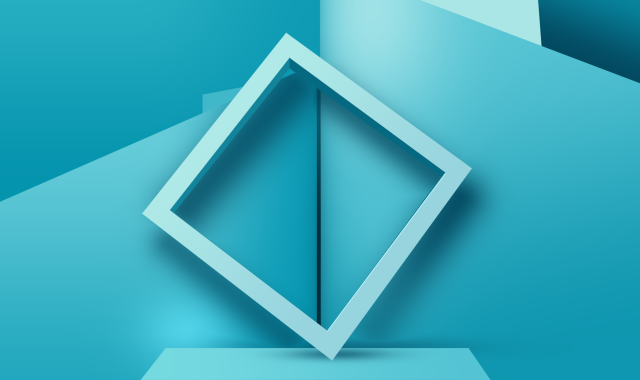
Write a WebGL 2 fragment shader that draws this background.

```glsl
#version 300 es
precision highp float;
// A pale square frame balanced on a podium before two folded teal walls.
// Half planes cut out the flat panels, soft segments cast the shadows,
// and Gaussian glows shade the walls. Lengths are in canvas heights.
uniform vec2 u_resolution;
out vec4 fragColor;

// Signed distance to the line a-b, positive on its left
float side(vec2 p, vec2 a, vec2 b) {
    vec2 d = normalize(b - a);
    return dot(p - a, vec2(-d.y, d.x));
}

// Inner distance of a convex quad with counterclockwise corners
float quad(vec2 p, vec2 a, vec2 b, vec2 c, vec2 d) {
    return min(min(side(p, a, b), side(p, b, c)), min(side(p, c, d), side(p, d, a)));
}

// Antialiased coverage of a positive distance
float fill(float d) {
    float aa = 0.7 / u_resolution.y;
    return smoothstep(-aa, aa, d);
}

float glow(vec2 p, vec2 center, vec2 radius) {
    vec2 q = (p - center) / radius;
    return exp(-dot(q, q));
}

// Blurred shadow of a bar from a to b
float barShadow(vec2 p, vec2 a, vec2 b, float width) {
    vec2 ab = b - a;
    float t = clamp(dot(p - a, ab) / dot(ab, ab), 0.0, 1.0);
    vec2 q = (p - a - t * ab) / width;
    return exp(-dot(q, q));
}

void main() {
    vec2 p = gl_FragCoord.xy / u_resolution.y;
    vec3 deep = vec3(0.01, 0.29, 0.38);
    vec3 teal = vec3(0.02, 0.58, 0.68);

    // Far backdrop and the small box behind the left wall
    vec3 color = mix(teal, vec3(0.15, 0.68, 0.76), smoothstep(0.5, 1.05, p.y));
    color = mix(color, teal, 0.7 * smoothstep(0.35, 0.85, p.x));
    float box = min(p.x - 0.533, -side(p, vec2(0.533, 0.751), vec2(0.639, 0.771)));
    color = mix(color, vec3(0.25, 0.72, 0.79), fill(box));

    // Left wall, darkening toward the fold
    float leftEdge = -side(p, vec2(0.0, 0.469), vec2(0.782, 0.811));
    vec3 leftWall = mix(vec3(0.12, 0.65, 0.74), vec3(0.4, 0.8, 0.85), smoothstep(-0.1, 0.7, p.y));
    leftWall = mix(leftWall, vec3(0.01, 0.59, 0.70), 0.9 * smoothstep(0.42, 0.84, p.x));
    leftWall += 0.15 * glow(p, vec2(0.5, 0.12), vec2(0.13, 0.1));
    color = mix(color, leftWall, fill(leftEdge));

    // Dark recess and pale panel behind the right wall
    float rightEdge = -side(p, vec2(1.106, 1.0), vec2(1.692, 0.778));
    vec3 recess = mix(deep, vec3(0.03, 0.52, 0.62), smoothstep(0.0, 0.22, -rightEdge));
    float panel = -side(p, vec2(1.425, 0.881), vec2(1.416, 1.0));
    recess = mix(recess, vec3(0.67, 0.9, 0.9), fill(-panel));

    // Right wall with a bright vertical sheen beside the fold
    float lift = smoothstep(-0.05, 0.9, p.y - 0.22 * (p.x - 1.0));
    vec3 rightWall = mix(vec3(0.06, 0.59, 0.69), vec3(0.34, 0.77, 0.83), lift);
    rightWall = mix(rightWall, vec3(0.68, 0.91, 0.92), 0.85 * glow(p, vec2(0.97, 0.98), vec2(0.2, 0.32)));
    rightWall = mix(rightWall, vec3(0.36, 0.79, 0.85), 0.6 * glow(p, vec2(1.0, 0.42), vec2(0.16, 0.25)));
    rightWall = mix(rightWall, teal, 0.45 * exp(-max(p.x - 0.842, 0.0) / 0.035));
    float rightSide = fill(p.x - 0.842);
    color = mix(color, mix(recess, rightWall, fill(rightEdge)), rightSide);

    // Shadows of the four bars, kept on the walls
    float shade = 0.8 * barShadow(p, vec2(0.77, 0.77), vec2(0.49, 0.455), 0.075);
    shade = max(shade, 0.75 * barShadow(p, vec2(0.86, 0.755), vec2(1.15, 0.54), 0.055));
    float fade = mix(0.45, 0.95, smoothstep(0.1, 0.5, p.y));
    shade = max(shade, fade * barShadow(p, vec2(1.21, 0.475), vec2(0.99, 0.14), 0.07));
    shade = max(shade, 0.6 * barShadow(p, vec2(0.45, 0.36), vec2(0.76, 0.11), 0.055));
    shade = max(shade, 0.55 * glow(p, vec2(0.92, 0.085), vec2(0.28, 0.025)));
    color = mix(color, deep, shade * mix(fill(leftEdge), fill(rightEdge), rightSide));

    // Dark crease along the fold
    float crease = 1.0 - smoothstep(0.003, 0.008, abs(p.x - 0.839));
    crease = max(crease, 0.3 * exp(-abs(p.x - 0.839) / 0.02));
    crease *= 1.0 - smoothstep(0.35, 0.86, p.y) * 0.6;
    color = mix(color, vec3(0.0, 0.12, 0.17), 0.9 * crease * fill(0.83 - p.y));

    // Podium top with a contact shadow
    float podium = quad(p, vec2(0.436, 0.084), vec2(0.370, 0.0), vec2(1.291, 0.0), vec2(1.233, 0.084));
    podium = max(podium, min(-p.y, 0.0) + min(podium, 0.0));
    vec3 podiumColor = mix(vec3(0.46, 0.85, 0.88), vec3(0.33, 0.77, 0.83), smoothstep(0.4, 1.25, p.x));
    podiumColor = mix(podiumColor, deep, 0.65 * glow(p, vec2(0.89, 0.068), vec2(0.13, 0.016)));
    color = mix(color, podiumColor, fill(podium));

    // Frame: outer face, front opening and the smaller rear opening
    float outer = quad(p, vec2(0.753, 0.914), vec2(0.374, 0.438), vec2(0.874, 0.051), vec2(1.242, 0.557));
    float front = quad(p, vec2(0.762, 0.848), vec2(0.447, 0.447), vec2(0.861, 0.130), vec2(1.172, 0.546));
    float rear = quad(p, vec2(0.762, 0.820), vec2(0.458, 0.440), vec2(0.861, 0.130), vec2(1.161, 0.535));
    vec3 thickness = mix(vec3(0.07, 0.52, 0.61), vec3(0.02, 0.41, 0.51), fill(p.x - 0.762));
    color = mix(color, thickness, fill(front) * (1.0 - fill(rear)));
    vec3 face = mix(vec3(0.69, 0.92, 0.91), vec3(0.59, 0.83, 0.87), smoothstep(-0.2, 0.75, p.x - p.y));
    float rim = 1.0 - smoothstep(0.0, 0.005, abs(front));
    face += 0.12 * rim * fill(p.x - 0.861) * fill(0.546 - p.y);
    color = mix(color, face, fill(outer) * (1.0 - fill(front)));

    fragColor = vec4(clamp(color, 0.0, 1.0), 1.0);
}
```
